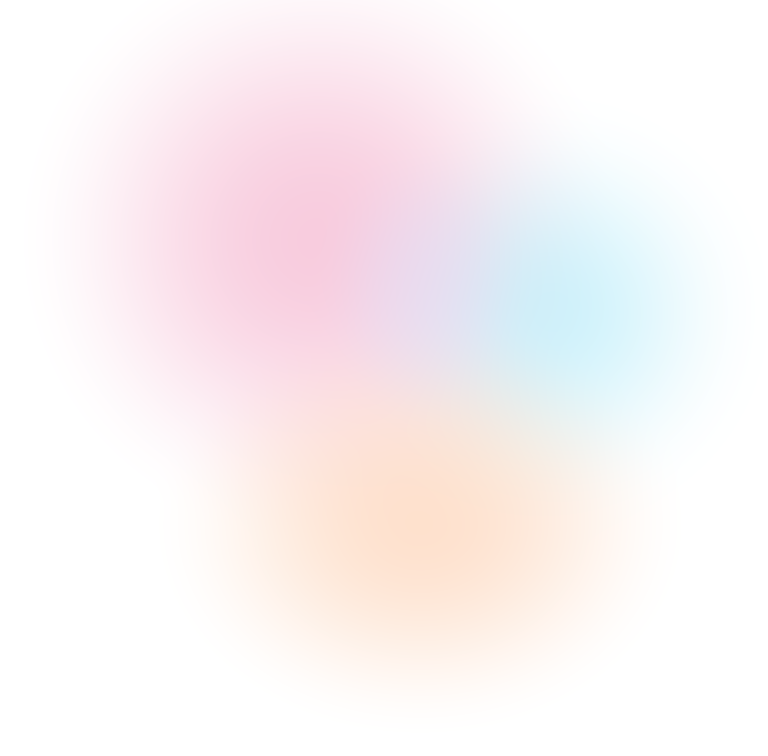
This background is drawn by a Shadertoy shader. Its source:

```glsl
const vec3 WHITE = vec3(1.0);
const vec3 PINK = vec3(0.972, 0.800, 0.870);
const vec3 CYAN = vec3(0.815, 0.950, 0.985);
const vec3 PEACH = vec3(0.995, 0.882, 0.805);
const vec3 LAVENDER = vec3(0.900, 0.860, 0.960);

// Soft elliptical falloff: 1 at the centre, 0 at the rim
float glow(vec2 p, vec2 centre, vec2 radii, float sharpness) {
    vec2 q = (p - centre) / radii;
    return pow(max(1.0 - dot(q, q), 0.0), sharpness);
}

// Blend halfway between a plain overlay and a multiply
vec3 tintLayer(vec3 base, vec3 tint, float amount) {
    vec3 stained = tint * mix(WHITE, base, 0.4);
    return mix(base, stained, amount);
}

void mainImage(out vec4 fragColor, in vec2 fragCoord) {
    // Centred coordinates, one unit per canvas height
    vec2 p = (fragCoord - 0.5 * iResolution.xy) / iResolution.y;

    // Three large glows
    float pinkGlow = glow(p, vec2(-0.087, 0.183), vec2(0.410), 2.0);
    float cyanGlow = glow(p, vec2(0.226, 0.087), vec2(0.320), 3.0);
    float peachGlow = glow(p, vec2(0.048, -0.194), vec2(0.364, 0.290), 2.0);

    // Cool haze where pink meets cyan
    float haze = 0.45 * glow(p, vec2(0.045, 0.123), vec2(0.150, 0.200), 2.0);

    vec3 color = tintLayer(WHITE, PINK, pinkGlow);
    color = tintLayer(color, CYAN, cyanGlow);
    color = tintLayer(color, PEACH, peachGlow);
    color = mix(color, LAVENDER, haze);

    fragColor = vec4(color, 1.0);
}
```
